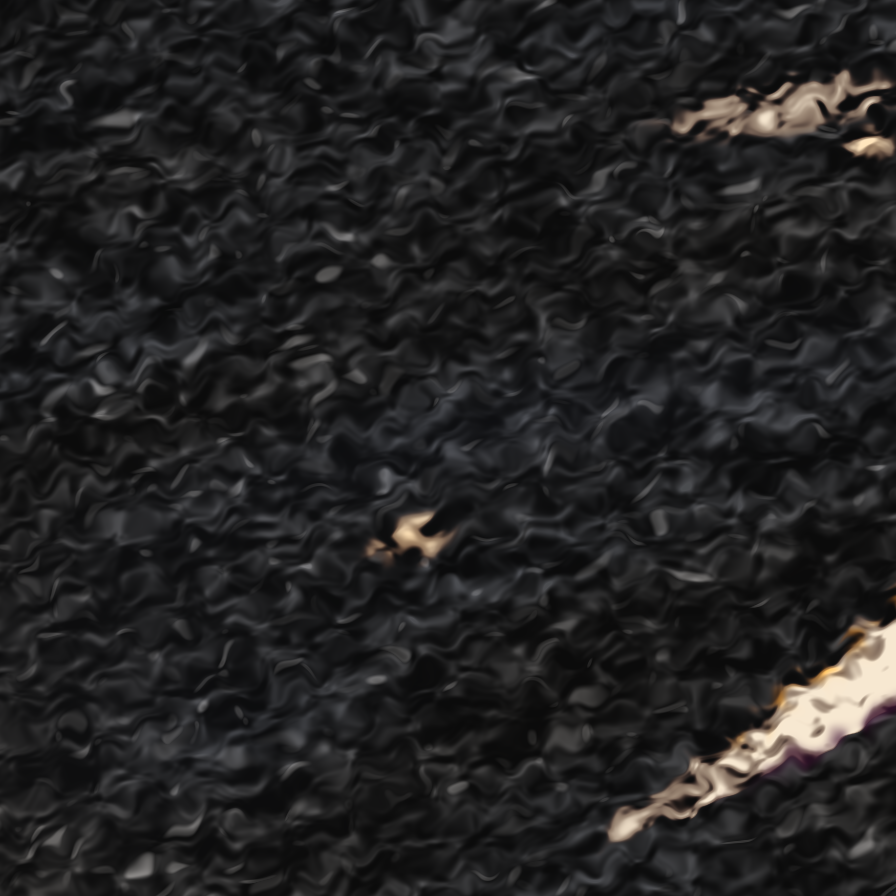
Reproduce this texture procedurally as a WebGL 2 fragment shader.

```glsl
#version 300 es
precision highp float;
// Dark, littered ground seen at a slant: warped, stretched value noise forms
// the charcoal grain, scattered slivers form pale chips, and a few soft
// pools of warm light break up along the same grain.

uniform vec2 u_resolution;
out vec4 outColor;

float hash(vec2 p) {
  return fract(sin(dot(p, vec2(127.1, 311.7))) * 43758.5453);
}

float noise(vec2 p) {
  vec2 cell = floor(p), f = fract(p);
  f = f * f * (3.0 - 2.0 * f);
  float low = mix(hash(cell), hash(cell + vec2(1, 0)), f.x);
  float high = mix(hash(cell + vec2(0, 1)), hash(cell + vec2(1, 1)), f.x);
  return mix(low, high, f.y);
}

vec2 rotate(vec2 p, float angle) {
  float c = cos(angle), s = sin(angle);
  return vec2(c * p.x + s * p.y, c * p.y - s * p.x);
}

// Soft tilted ellipse of light, 1 at its centre.
float pool(vec2 uv, vec2 centre, vec2 radius, float tilt) {
  vec2 d = rotate(uv - centre, tilt) / radius;
  return exp(-dot(d, d));
}

// Brightness of small slivers, one candidate in each grid cell.
float chips(vec2 p, float density, float share, float seed) {
  vec2 g = p * density, home = floor(g);
  float light = 0.0;
  for (int y = -1; y <= 1; y++) {
    for (int x = -1; x <= 1; x++) {
      vec2 id = home + vec2(x, y);
      vec2 key = id + seed;
      if (hash(key + 5.3) > share) continue;
      vec2 centre = id + vec2(hash(key), hash(key + 17.0));
      vec2 d = rotate(g - centre, (hash(key + 31.0) - 0.4) * 1.3);
      float reach = mix(0.2, 0.65, hash(key + 43.0));
      float thick = mix(0.11, 0.22, hash(key + 59.0));
      float shape = 1.0 - smoothstep(0.45, 1.25, length(d / vec2(reach, thick)));
      light = max(light, shape * mix(0.25, 1.0, pow(hash(key + 71.0), 2.0)));
    }
  }
  return light;
}

// Shade of lit ground: brown, then tan, then cream.
vec3 sunColor(float heat) {
  vec3 c = mix(vec3(0.20, 0.14, 0.13), vec3(0.32, 0.23, 0.20), smoothstep(0.0, 0.3, heat));
  c = mix(c, vec3(0.59, 0.51, 0.44), smoothstep(0.25, 0.6, heat));
  return mix(c, vec3(0.97, 0.91, 0.82), smoothstep(0.55, 0.95, heat));
}

void main() {
  vec2 uv = gl_FragCoord.xy / u_resolution;

  // Slanted, wobbling coordinates.
  vec2 p = rotate(uv, 0.3);
  vec2 warp = vec2(noise(uv * 42.0), noise(uv * 42.0 + 90.0)) - 0.5;
  vec2 q = p + warp * 0.022;

  // Charcoal grain at three sizes, over broad streaks.
  float fine = noise(q * vec2(52.0, 98.0) + 7.0);
  float grain = 0.5 * fine + 0.28 * noise(q * vec2(22.0, 56.0) + 31.0)
              + 0.22 * noise(q * vec2(95.0, 150.0) + 53.0);
  float broad = noise(p * vec2(3.0, 11.0) + 4.0);
  float tone = clamp((grain - 0.5) * 1.5 + 0.46 + 0.14 * (broad - 0.5), 0.0, 1.0);
  float haze = pool(uv, vec2(0.62, 0.53), vec2(0.45, 0.06), 0.25)
             + 0.7 * pool(uv, vec2(0.08, 0.18), vec2(0.3, 0.2), 0.3);
  vec3 color = vec3(0.042 + 0.26 * tone * tone);
  color += haze * vec3(0.018, 0.020, 0.026);
  color *= mix(vec3(1.03, 1.0, 0.97), vec3(0.96, 0.99, 1.06), broad);

  // Pale chips, large and small.
  float chip = max(chips(q, 24.0, 0.28, 0.0), 0.8 * chips(q, 40.0, 0.22, 200.0));
  color += chip * (0.6 + 0.7 * fine) * vec3(0.235, 0.23, 0.225);

  // Pools of light, the strongest cut off along its lower edge.
  vec2 along = rotate(uv - vec2(0.66, 0.035), 0.48);
  float wide = 0.02 + 0.15 * clamp(along.x, 0.0, 0.5);
  float edge = along.y + warp.y * 0.025;
  float strip = smoothstep(-0.02, 0.10, along.x + warp.x * 0.05)
              * smoothstep(-0.012, 0.010, edge)
              * (1.0 - smoothstep(wide * 0.5, wide * 1.7, edge));
  float band = strip * (0.55 + 1.2 * clamp(along.x, 0.0, 0.4));
  float far = 0.50 * pool(uv, vec2(0.89, 0.885), vec2(0.17, 0.035), 0.18);
  float glint = 0.95 * pool(uv, vec2(0.97, 0.838), vec2(0.028, 0.020), 0.2);
  float spot = 0.58 * pool(uv, vec2(0.455, 0.395), vec2(0.055, 0.028), 0.35);
  float light = max(max(band, far), max(glint, spot));
  float heat = light + (grain - 0.5) * 1.7 * smoothstep(0.03, 0.35, light);
  float lit = smoothstep(0.15, 0.5, heat) * smoothstep(0.05, 0.3, light);
  vec3 sun = sunColor(heat);
  sun *= mix(vec3(1.0), vec3(1.08, 0.97, 0.78), max(spot, 0.5 * glint));

  // Colored fringes: violet below the strip, amber above it.
  float fringe = smoothstep(0.25, 0.75, noise(uv * 45.0 + 12.0)) * smoothstep(0.1, 0.3, along.x);
  float below = fringe * exp(-pow((edge + 0.003) / 0.010, 2.0));
  float above = fringe * exp(-pow((edge - wide * 1.15) / 0.016, 2.0));
  sun *= mix(vec3(1.0), vec3(1.1, 0.85, 0.4), above);
  color = mix(color, sun, lit);
  color = mix(color, vec3(0.24, 0.07, 0.20), 0.65 * below);

  outColor = vec4(clamp(color, 0.0, 1.0), 1.0);
}
```
